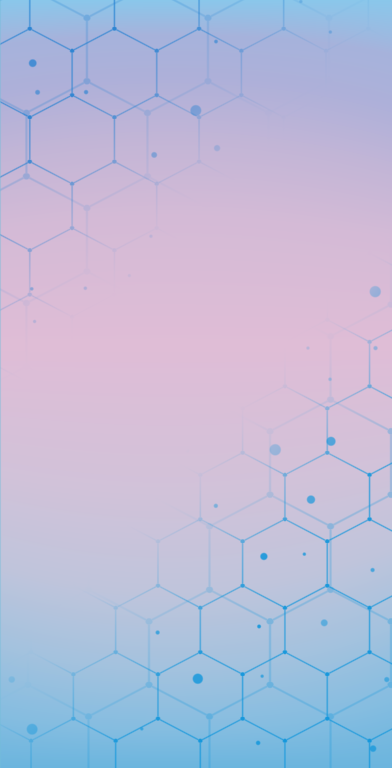
Reproduce this background procedurally as a Shadertoy shader.

```glsl
// Lengths are fractions of the canvas height
const float FINE_WIDTH = 0.1102;
const float COARSE_WIDTH = 0.1576;
const float HEX_SQUASH = 0.907;
const vec2 TOP_FINE = vec2(0.149, 0.905);
const vec2 TOP_COARSE = vec2(0.192, 0.9355);
const vec2 LOW_FINE = vec2(0.371, 0.2663);
const vec2 LOW_COARSE = vec2(0.3516, 0.2734);
const float FINE_LINE = 0.0009;
const float COARSE_LINE = 0.0014;
const float FINE_NODE = 0.0029;
const float COARSE_NODE = 0.0046;
const float FINE_ALPHA = 0.9;
const float COARSE_ALPHA = 0.32;
const float DOT_CELL = 0.075;
const float DOT_CHANCE = 0.62;
const float DOT_SMALL = 0.002;
const float DOT_LARGE = 0.0085;
const float GLOW_X = 0.22;
const float GLOW_Y = 0.55;
const float GLOW_BEND = 3.0;
const vec3 TOP_INK = vec3(0.13, 0.50, 0.82);
const vec3 LOW_INK = vec3(0.04, 0.58, 0.86);
const vec3 RIM = vec3(0.45, 0.74, 0.85);

// Colour and height of each background stop, bottom to top
const vec4 STOPS[11] = vec4[11](
    vec4(0.42, 0.71, 0.87, 0.00), vec4(0.52, 0.74, 0.88, 0.05),
    vec4(0.64, 0.76, 0.87, 0.13), vec4(0.75, 0.77, 0.86, 0.23),
    vec4(0.82, 0.76, 0.85, 0.36), vec4(0.875, 0.74, 0.84, 0.55),
    vec4(0.83, 0.73, 0.84, 0.72), vec4(0.76, 0.71, 0.84, 0.82),
    vec4(0.68, 0.69, 0.85, 0.90), vec4(0.65, 0.70, 0.86, 0.955),
    vec4(0.54, 0.78, 0.92, 1.00));

vec3 hash3(vec2 cell) {
    vec3 h = fract(cell.xyx * vec3(0.1031, 0.103, 0.0973));
    h += dot(h, h.yxz + 33.33);
    return fract((h.xxy + h.yzz) * h.zyx);
}

float cover(float dist, float size) {
    float px = 1.0 / iResolution.y;
    return 1.0 - smoothstep(size - px, size + px, dist);
}

vec3 background(vec2 p) {
    float dx = p.x - GLOW_X;
    float bow = GLOW_BEND * dx * dx * 4.0 * p.y * (1.0 - p.y);
    float h = p.y + bow * (p.y - GLOW_Y);
    vec3 col = STOPS[0].rgb;
    for (int i = 1; i < 11; i++) {
        float span = STOPS[i].w - STOPS[i - 1].w;
        col = mix(col, STOPS[i].rgb, clamp((h - STOPS[i - 1].w) / span, 0.0, 1.0));
    }
    return col;
}

// Coverage of hexagon edges and their corner nodes
float hexNet(vec2 p, vec2 centre, float width, float line, float node) {
    const vec2 period = vec2(1.0, 1.7320508);
    vec2 q = (p - centre) / (width * vec2(1.0, HEX_SQUASH));
    vec2 a = q - period * floor(q / period + 0.5);
    vec2 b = q - period * (floor(q / period) + 0.5);
    vec2 g = abs(dot(a, a) < dot(b, b) ? a : b);
    float edge = 0.5 - max(g.x, dot(g, vec2(0.5, 0.8660254)));
    float corner = min(length(g - vec2(0.0, 0.57735)),
                       length(g - vec2(0.5, 0.288675)));
    return max(0.78 * cover(edge * width, line), cover(corner * width, node));
}

// One hashed dot per cell, kept clear of the cell border
float dots(vec2 p) {
    vec2 cell = floor(p / DOT_CELL);
    vec3 h = hash3(cell + 17.0);
    vec3 k = hash3(cell + 61.0);
    vec2 centre = (cell + 0.2 + 0.6 * h.xy) * DOT_CELL;
    float radius = mix(DOT_SMALL, DOT_LARGE, pow(h.z, 3.0));
    return cover(length(p - centre), radius) * step(k.x, DOT_CHANCE) * mix(0.45, 0.95, k.y);
}

void mainImage(out vec4 fragColor, in vec2 fragCoord) {
    vec2 p = fragCoord / iResolution.y;
    vec3 col = background(p);

    // Nets fade from opposite corners toward the middle
    float depth = 1.0 - p.y;
    float topFade = 1.0 - smoothstep(0.17, 0.54, 0.95 * p.x + depth);
    float lowFade = smoothstep(0.86, 1.20, 1.13 * p.x + depth);

    float topCoarse = hexNet(p, TOP_COARSE, COARSE_WIDTH, COARSE_LINE, COARSE_NODE);
    float lowCoarse = hexNet(p, LOW_COARSE, COARSE_WIDTH, COARSE_LINE, COARSE_NODE);
    col = mix(col, TOP_INK, topCoarse * topFade * COARSE_ALPHA);
    col = mix(col, LOW_INK, lowCoarse * lowFade * COARSE_ALPHA);

    float topFine = hexNet(p, TOP_FINE, FINE_WIDTH, FINE_LINE, FINE_NODE);
    float lowFine = hexNet(p, LOW_FINE, FINE_WIDTH, FINE_LINE, FINE_NODE);
    col = mix(col, TOP_INK, topFine * topFade * FINE_ALPHA);
    col = mix(col, LOW_INK, lowFine * lowFade * FINE_ALPHA);

    // Scattered dots and the thin left rim
    float spots = dots(p);
    col = mix(col, TOP_INK, spots * sqrt(topFade));
    col = mix(col, LOW_INK, spots * sqrt(lowFade));
    col = mix(col, RIM, 0.6 * cover(p.x, 0.001));

    fragColor = vec4(col, 1.0);
}
```
